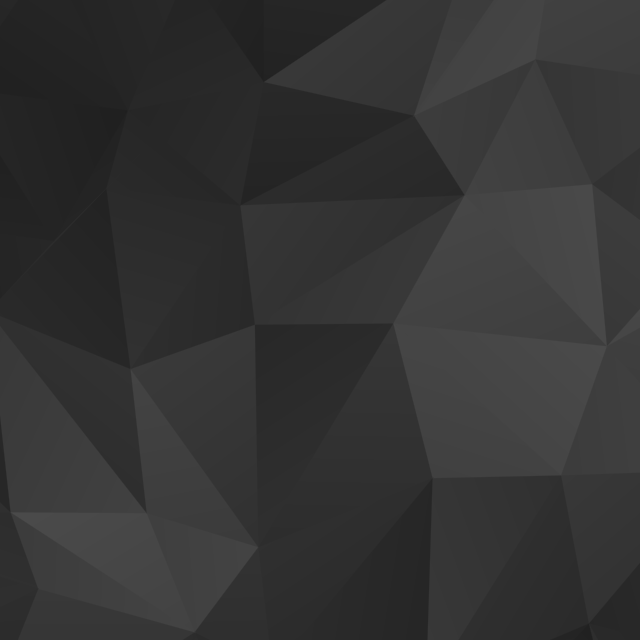
Reproduce this background procedurally as a Shadertoy shader.

```glsl
// Dark grey low-poly backdrop: irregular triangular facets with soft inner gradients.
#define GRID 4.5         // mesh cells across the canvas height
#define JITTER 0.38      // vertex displacement, in cells
#define BASE_TONE 0.165  // grey of unlit facets
#define TONE_SPREAD 0.05 // random tone range between facets
#define SLOPE 0.024      // tone change per cell inside a facet
#define SEED 3.7

float hash(vec2 p) {
    return fract(sin(dot(p, vec2(127.1, 311.7)) + SEED) * 43758.5453);
}

float cross2(vec2 a, vec2 b) {
    return a.x * b.y - a.y * b.x;
}

// Mesh vertex: a grid node moved at random
vec2 vertex(vec2 node) {
    vec2 offset = vec2(hash(node), hash(node + 57.3)) - 0.5;
    return node + 2.0 * JITTER * offset;
}

// Signed distance to the left side of the edge a-b
float edgeSide(vec2 p, vec2 a, vec2 b) {
    return cross2(b - a, p - a) / max(length(b - a), 1e-4);
}

float glow(vec2 p, vec2 center, float radius) {
    vec2 d = (p - center) / radius;
    return exp(-dot(d, d));
}

// Broad light over the canvas
float broadLight(vec2 uv) {
    return 0.110 * glow(uv, vec2(0.90, 0.46), 0.33)
         + 0.095 * glow(uv, vec2(0.17, 0.14), 0.25)
         + 0.085 * glow(uv, vec2(0.86, 0.97), 0.21)
         - 0.025 * glow(uv, vec2(0.00, 0.90), 0.30);
}

// Returns (tone * coverage, coverage) of one counter-clockwise triangle
vec2 facet(vec2 p, vec2 a, vec2 b, vec2 c, vec2 id, float pixel) {
    float inside = min(edgeSide(p, a, b), min(edgeSide(p, b, c), edgeSide(p, c, a)));
    float coverage = clamp(0.5 + inside / pixel, 0.0, 1.0);
    vec2 center = (a + b + c) / 3.0;
    float angle = 6.2832 * hash(id + 19.1);
    float tone = BASE_TONE + broadLight(center / GRID)
               + TONE_SPREAD * (hash(id + 7.7) - 0.5)
               + SLOPE * dot(p - center, vec2(cos(angle), sin(angle)));
    return vec2(tone, 1.0) * coverage;
}

void mainImage(out vec4 fragColor, in vec2 fragCoord) {
    vec2 p = GRID * fragCoord / iResolution.y;
    float pixel = 1.2 * GRID / iResolution.y;
    vec2 sum = vec2(0.0);

    // Each nearby cell is a quad cut into two facets
    for (int y = -1; y <= 1; y++)
    for (int x = -1; x <= 1; x++) {
        vec2 cell = floor(p) + vec2(x, y);
        vec2 a = vertex(cell);
        vec2 b = vertex(cell + vec2(1.0, 0.0));
        vec2 c = vertex(cell + vec2(1.0, 1.0));
        vec2 d = vertex(cell + vec2(0.0, 1.0));

        // Choose a diagonal that lies within the quad
        bool acFits = cross2(c - a, b - a) < 0.0 && cross2(c - a, d - a) > 0.0;
        bool bdFits = cross2(d - b, c - b) < 0.0 && cross2(d - b, a - b) > 0.0;
        bool cutAC = acFits && (!bdFits || hash(cell + 31.9) < 0.5);

        vec2 second = cell + 0.37;
        if (cutAC) {
            sum += facet(p, a, b, c, cell, pixel) + facet(p, a, c, d, second, pixel);
        } else {
            sum += facet(p, a, b, d, cell, pixel) + facet(p, b, c, d, second, pixel);
        }
    }

    float tone = sum.y > 0.001 ? sum.x / sum.y : BASE_TONE;
    fragColor = vec4(vec3(tone), 1.0);
}
```
